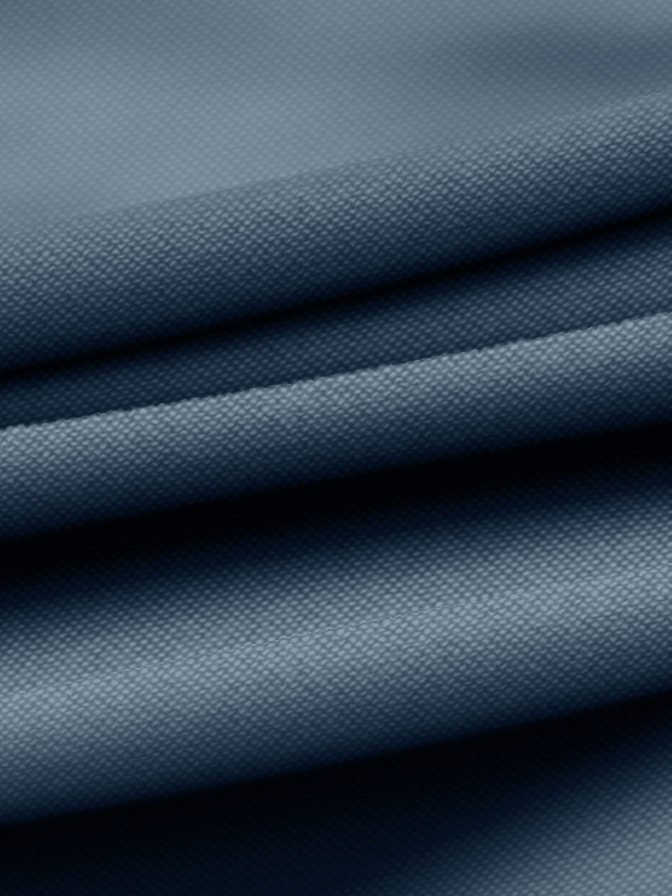
Give the GLSL for this texture, as a Shadertoy shader.

```glsl
#define WEAVE_COLUMNS 116.0
#define WEAVE_ROWS 165.0
#define WEAVE_DEPTH 0.17
#define FIBRE_GRAIN 0.13
#define FUZZ 0.003
#define CREST_SOFTNESS 0.0035
#define SHADOW_SOFTNESS 0.008

const float TAU = 6.2831853;

float hash(vec2 p) {
    vec3 q = fract(p.xyx * vec3(0.1031, 0.1030, 0.0973));
    q += dot(q, q.yzx + 33.33);
    return fract((q.x + q.y) * q.z);
}

float noise(vec2 p) {
    vec2 cell = floor(p), f = fract(p);
    f = f * f * (3.0 - 2.0 * f);
    return mix(mix(hash(cell), hash(cell + vec2(1, 0)), f.x),
               mix(hash(cell + vec2(0, 1)), hash(cell + vec2(1, 1)), f.x), f.y);
}

// Height of a gently bowed fold line
float bow(float x, float start, float slope, float curve) {
    return start + x * (slope + x * curve);
}

// Six evenly spaced tones, joined linearly
float profile(float t, float tones[6]) {
    float s = clamp(t, 0.0, 1.0) * 5.0;
    int i = int(min(s, 4.0));
    return mix(tones[i], tones[i + 1], s - float(i));
}

// Lay one strip of cloth over everything below its upper line
void layStrip(inout float tone, inout float depth, float y, float top,
              float low, float softness, float gain, float tones[6]) {
    float below = top - y;
    float shade = gain * profile(below / (top - low), tones);
    tone = mix(tone, shade, smoothstep(-softness, softness, below));
    depth = below > 0.0 ? below : depth;
}

// Soft elliptical patch of light
float glow(vec2 p, vec2 centre, vec2 size) {
    vec2 d = (p - centre) / size;
    return exp(-dot(d, d));
}

vec3 dye(float tone) {
    vec3 colour = mix(vec3(0.003, 0.008, 0.022), vec3(0.02, 0.07, 0.14), smoothstep(0.0, 0.22, tone));
    colour = mix(colour, vec3(0.09, 0.17, 0.235), clamp((tone - 0.2) * 5.0, 0.0, 1.0));
    colour = mix(colour, vec3(0.22, 0.29, 0.36), clamp((tone - 0.4) * 5.0, 0.0, 1.0));
    colour = mix(colour, vec3(0.36, 0.44, 0.50), clamp((tone - 0.6) * 5.0, 0.0, 1.0));
    return mix(colour, vec3(0.48, 0.56, 0.62), clamp((tone - 0.8) * 5.0, 0.0, 1.5));
}

void mainImage(out vec4 fragColor, in vec2 fragCoord) {
    vec2 uv = fragCoord / iResolution.xy;
    float x = uv.x, y = uv.y;
    float fuzz = FUZZ * (noise(vec2(x * 150.0, y * 120.0)) - 0.5);

    // Fold lines, from the top down
    float upperCrest = bow(x, 0.743, 0.127, 0.030) + fuzz;
    float upperCrease = bow(x, 0.581, 0.147, 0.038);
    float middleCrest = bow(x, 0.521, 0.109, 0.022) + fuzz;
    float middleCrease = bow(x, 0.391, 0.150, -0.016);
    float lowerCrest = bow(x, 0.223, 0.156, -0.008) + fuzz;
    float lowerCrease = bow(x, 0.078, 0.125, 0.026);

    // Blurred cloth at the back
    float depth = 0.14 * x - y;
    float tone = 0.87 + 0.10 * glow(uv, vec2(0.15, 0.84), vec2(0.4, 0.10));
    tone -= 0.20 * glow(uv, vec2(0.88, 0.93), vec2(0.30, 0.05));
    tone -= 0.12 * glow(uv, vec2(0.0, 1.0), vec2(0.28, 0.07));
    tone += 0.10 * (noise(vec2(x * 4.0 + y * 5.0, y * 20.0 - x * 4.0)) - 0.5);

    // Folds and hollows
    layStrip(tone, depth, y, upperCrest, upperCrease, CREST_SOFTNESS, 1.0,
             float[6](0.86, 0.80, 0.66, 0.50, 0.34, 0.03));
    layStrip(tone, depth, y, upperCrease, middleCrest, SHADOW_SOFTNESS, mix(0.75, 1.3, x),
             float[6](0.0, 0.16, 0.40, 0.49, 0.46, 0.36));
    layStrip(tone, depth, y, middleCrest, middleCrease, CREST_SOFTNESS, 1.0,
             float[6](0.92, 0.83, 0.64, 0.44, 0.27, 0.03));
    layStrip(tone, depth, y, middleCrease, lowerCrest, SHADOW_SOFTNESS, 1.0,
             float[6](0.0, 0.03, 0.18, 0.50, 0.78, 0.90));
    layStrip(tone, depth, y, lowerCrest, lowerCrease, CREST_SOFTNESS * 1.5, 1.0,
             float[6](0.98, 0.91, 0.74, 0.56, 0.40, 0.13));
    layStrip(tone, depth, y, lowerCrease, lowerCrease - 0.2, SHADOW_SOFTNESS, 1.0,
             float[6](0.03, 0.06, 0.12, 0.16, 0.16, 0.13));

    // Light returning in the lower right corner
    float corner = 0.39 * (x - 0.42) - y;
    tone += 0.72 * smoothstep(0.0, 0.20, corner) * step(y, lowerCrease);

    // Plain weave following the folds, with irregular threads
    float focus = mix(0.22, 1.0, smoothstep(-0.02, 0.05, upperCrest - y));
    focus *= mix(0.6, 1.0, smoothstep(0.05, 0.35, y));
    vec2 thread = vec2(x * WEAVE_COLUMNS, depth * WEAVE_ROWS);
    thread += 0.35 * vec2(noise(uv * vec2(24.0, 32.0)), noise(uv * vec2(30.0, 40.0) + 9.0));
    float weave = cos(TAU * thread.x * 0.5) * cos(TAU * thread.y * 0.5);
    weave += 0.35 * cos(TAU * thread.y);
    float fibres = noise(thread * vec2(1.0, 1.7) + 40.0) - 0.5;
    tone += focus * (0.12 + tone) * (WEAVE_DEPTH * weave + FIBRE_GRAIN * fibres);

    fragColor = vec4(clamp(dye(max(tone, 0.0)), 0.0, 1.0), 1.0);
}
```
